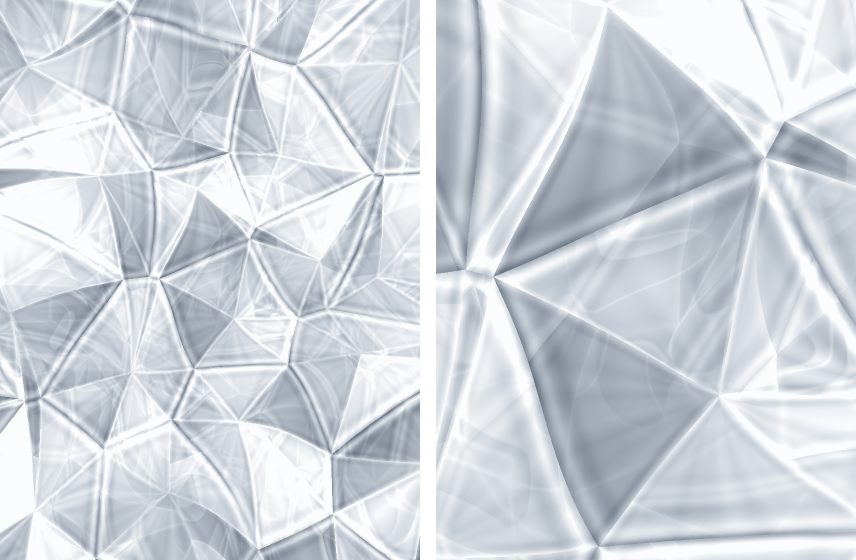
Left: the whole. Right: its middle third, enlarged.
A Shadertoy shader for this background:

```glsl
// Pale crystal facets: each Voronoi cell is a pyramid whose fan of triangles gets
// its own tone and gradient. A second, refracted layer, warped gradient noise
// and thin bevel lines give the look of clear, polished glass.
#define DENSITY 4.3      // cells across the width at the centre
#define SPREAD 0.55      // radial stretching of the outer shards
#define JITTER 0.92      // irregularity of the cells
#define BASE 0.805       // mean brightness
#define FACET_TONE 0.15  // contrast between facets
#define FACET_FADE 0.24  // gradient within a facet
#define BACK_TONE 0.075  // contrast of the refracted layer
#define SWIRL 0.11       // strength of the curved reflections
#define RIM 0.20         // brightness of the bevels
#define CREASE 0.25      // darkness of the seams
#define AA 2             // samples per axis

struct Facet {
    vec2 r;       // offset from the apex
    vec2 id;      // random pair of the triangle
    vec2 cellId;  // random pair of the cell
    float edge;   // distance to the cell border
    float ridge;  // distance to the nearest fan line
};

vec2 hash2(vec2 p) {
    vec3 q = fract(p.xyx * vec3(0.1031, 0.1030, 0.0973));
    q += dot(q, q.yzx + 33.33);
    return fract((q.xx + q.yz) * q.zy);
}

float corner(vec2 i, vec2 f, vec2 o) {
    return dot(hash2(i + o) * 2.0 - 1.0, f - o);
}

float gnoise(vec2 p) {
    vec2 i = floor(p), f = p - i;
    vec2 u = f * f * f * (f * (f * 6.0 - 15.0) + 10.0);
    return mix(mix(corner(i, f, vec2(0, 0)), corner(i, f, vec2(1, 0)), u.x),
               mix(corner(i, f, vec2(0, 1)), corner(i, f, vec2(1, 1)), u.x), u.y);
}

float band(float d, float centre, float width) {
    float x = (d - centre) / width;
    return exp(-x * x);
}

vec2 site(vec2 c) { return c + 0.5 + JITTER * (hash2(c) - 0.5); }

Facet crystal(vec2 p) {
    // nearest site is the apex
    vec2 base = floor(p), cell = base;
    float nearest = 9.0;
    for (int y = -1; y <= 1; y++)
    for (int x = -1; x <= 1; x++) {
        vec2 c = base + vec2(x, y), d = p - site(c);
        if (dot(d, d) < nearest) { nearest = dot(d, d); cell = c; }
    }
    vec2 apex = site(cell), r = p - apex;
    // each neighbour gives one sloping plane; the two steepest meet at a ridge
    float h1 = -9.0, h2 = -9.0, edge = 9.0;
    vec2 g1 = vec2(0), g2 = vec2(0), side = vec2(0);
    for (int y = -2; y <= 2; y++)
    for (int x = -2; x <= 2; x++) {
        if (x == 0 && y == 0) continue;
        vec2 o = vec2(x, y), d = site(cell + o) - apex;
        vec2 g = 2.0 * d / dot(d, d);
        float h = dot(r, g);
        edge = min(edge, (1.0 - h) / length(g));
        if (h > h1) { h2 = h1; g2 = g1; h1 = h; g1 = g; side = o; }
        else if (h > h2) { h2 = h; g2 = g; }
    }
    float ridge = (h1 - h2) / max(length(g1 - g2), 0.001);
    return Facet(r, hash2(cell * 17.0 + side * 3.0), hash2(cell + 71.0), edge, ridge);
}

float facetTone(Facet f) {
    return mix(f.cellId.x, f.id.x, 0.68) * 2.0 - 1.0;
}

float facetFade(Facet f) {
    float a = 6.2832 * f.id.y;
    return dot(f.r, vec2(cos(a), sin(a)));
}

// curved reflections: soft ramps that end in a crisp contour, and bright slivers
float reflections(vec2 q) {
    vec2 w = q + 0.8 * vec2(gnoise(q * 1.3 + 5.0), gnoise(q * 1.3 + 23.0));
    float n = gnoise(w * 1.6);
    float s = fract(n * 3.5 + 0.3);
    float ramp = s * smoothstep(1.0, 0.9, s) - 0.45;
    float sliver = band(gnoise(w * 2.3 + 40.0), 0.0, 0.025);
    float mask = smoothstep(-0.15, 0.25, gnoise(q * 1.1 + 60.0));
    return mask * (ramp + 0.7 * sliver);
}

float glass(vec2 uv) {
    vec2 d = uv - vec2(0.53, 0.65);
    vec2 p = DENSITY * d / (1.0 + SPREAD * length(d)) + 30.0;
    vec2 bend = vec2(gnoise(p * 0.9), gnoise(p * 0.9 + 17.0));
    p += 0.16 * bend;
    Facet f = crystal(p);

    // face: flat tone, gradient, white panels and streaks from the apex
    float tone = facetTone(f);
    float v = BASE + FACET_TONE * tone + FACET_FADE * facetFade(f);
    v += 0.11 * smoothstep(0.4, 0.75, tone) + 0.05 * gnoise(uv * 2.0 + 3.0);
    vec2 ray = f.r / max(length(f.r), 0.001);
    v += 0.10 * gnoise(ray * 6.0 + f.cellId * 40.0) * smoothstep(0.02, 0.25, length(f.r));

    // refracted interior
    vec2 q = p + 1.6 * (f.id - 0.5);
    Facet b = crystal(q * vec2(1.75, 1.5) + 0.7 * bend.yx + 9.0);
    float clarity = mix(0.45, 1.0, f.id.y);
    float inner = BACK_TONE * (facetTone(b) + 1.4 * facetFade(b));
    inner += 0.08 * band(b.edge, 0.03, 0.025) - 0.05 * band(b.edge, 0.09, 0.03);
    inner += 0.05 * band(b.ridge, 0.0, 0.02);
    v += clarity * (inner + SWIRL * reflections(q * 1.5));

    // fan lines, then bevelled borders lit more on one side
    float glint = smoothstep(-0.3, 0.3, gnoise(p * 1.8 + 9.0));
    float fan = mix(0.25, 1.0, f.cellId.y);
    v += fan * RIM * (0.75 * band(f.ridge, 0.0, 0.011) - 0.5 * glint * band(f.ridge, 0.026, 0.012));
    v -= 0.06 * band(f.edge, 0.085, 0.025);
    v += RIM * mix(0.4, 1.1, f.id.y) * band(f.edge, 0.034, 0.018);
    v -= CREASE * mix(0.15, 1.0, 1.0 - glint) * band(f.edge, 0.0, 0.013);
    return v;
}

vec3 silver(float v) {
    v = clamp(v, 0.42, 0.985);
    vec3 shadow = vec3(0.49, 0.53, 0.58), mid = vec3(0.79, 0.82, 0.855);
    vec3 white = vec3(0.98, 0.985, 0.99);
    return v < 0.79 ? mix(shadow, mid, (v - 0.49) / 0.30)
                    : mix(mid, white, (v - 0.79) / 0.19);
}

void mainImage(out vec4 fragColor, in vec2 fragCoord) {
    vec3 sum = vec3(0);
    for (int j = 0; j < AA; j++)
    for (int i = 0; i < AA; i++) {
        vec2 shift = (vec2(i, j) + 0.5) / float(AA) - 0.5;
        sum += silver(glass((fragCoord + shift) / iResolution.x));
    }
    fragColor = vec4(sum / float(AA * AA), 1.0);
}
```
